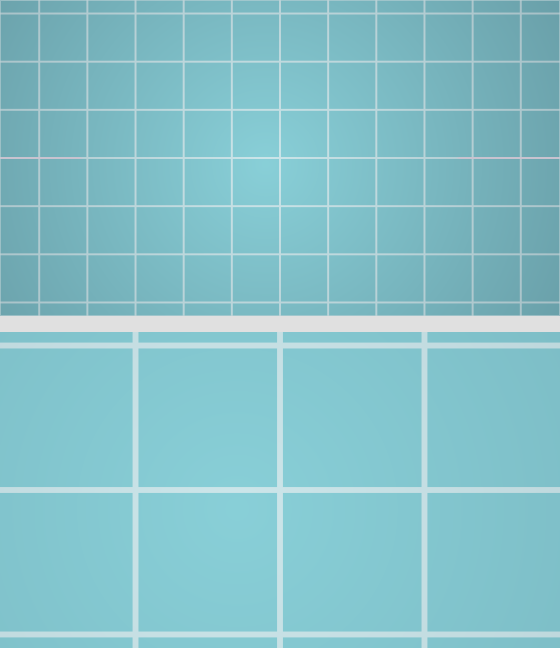
Top: the whole. Bottom: its middle third, enlarged.
Give the GLSL for this pattern, as a WebGL 2 fragment shader.

```glsl
#version 300 es
precision highp float;
// Pale square grid on a teal ground, centred on the canvas.
// A radial falloff shades ground and lines; a thin pale rim frames the edge,
// and the middle row line turns faintly pink towards both sides.

uniform vec2 u_resolution;
out vec4 fragColor;

const float CELL = 0.1524;         // grid pitch, in canvas heights
const float LINE_WIDTH = 0.0062;
const float RIM_WIDTH = 0.0022;
const vec2 GLOW_CENTER = vec2(-0.045, -0.02);
const float GLOW_RADIUS = 1.05;

const vec3 GROUND_LIGHT = vec3(0.535, 0.812, 0.845);
const vec3 GROUND_DARK = vec3(0.415, 0.628, 0.665);
const vec3 LINE_LIGHT = vec3(0.800, 0.900, 0.915);
const vec3 LINE_DARK = vec3(0.650, 0.750, 0.775);
const vec3 LINE_PINK = vec3(0.790, 0.765, 0.815);
const vec3 RIM_COLOR = vec3(0.750, 0.825, 0.840);

// Antialiased coverage of a stripe, given the distance to its axis.
float stripe(float dist, float width, float pixel) {
    return clamp((0.5 * width - dist) / pixel + 0.5, 0.0, 1.0);
}

// Distance per axis to the nearest grid line, with a line through zero.
vec2 gridDistance(vec2 p, float pitch) {
    return abs(fract(p / pitch + 0.5) - 0.5) * pitch;
}

// Pink tint: only on the middle row line, beyond uneven left and right ends.
float pinkTint(vec2 p, float aspect) {
    float across = p.x / aspect + 0.5;
    float sides = 1.0 - smoothstep(0.140, 0.150, across)
                + smoothstep(0.813, 0.823, across);
    return sides * step(abs(p.y), 0.5 * CELL);
}

void main() {
    float pixel = 1.0 / u_resolution.y;
    float aspect = u_resolution.x * pixel;
    vec2 p = (gl_FragCoord.xy - 0.5 * u_resolution) * pixel;

    // Ground
    float falloff = clamp(length(p - GLOW_CENTER) / GLOW_RADIUS, 0.0, 1.0);
    vec3 color = mix(GROUND_LIGHT, GROUND_DARK, falloff);

    // Grid lines
    vec2 dist = gridDistance(p, CELL);
    float column = stripe(dist.x, LINE_WIDTH, pixel);
    float row = stripe(dist.y, LINE_WIDTH, pixel);
    vec3 lineColor = mix(LINE_LIGHT, LINE_DARK, falloff);
    vec3 rowColor = mix(lineColor, LINE_PINK, pinkTint(p, aspect));
    color = mix(color, lineColor, column);
    color = mix(color, rowColor, row);

    // Rim
    vec2 edge = 0.5 * vec2(aspect, 1.0) - abs(p);
    float rim = stripe(min(edge.x, edge.y), 2.0 * RIM_WIDTH, pixel);
    color = mix(color, RIM_COLOR, 0.8 * rim);

    fragColor = vec4(color, 1.0);
}
```
